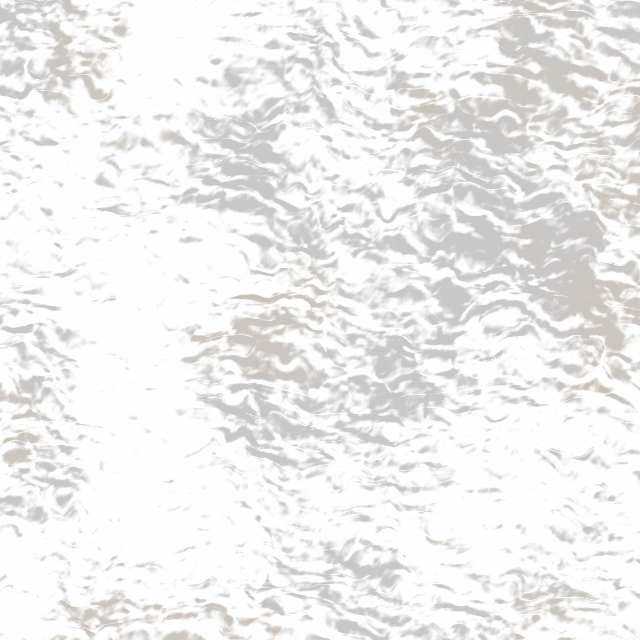
Give the GLSL for this texture, as a WebGL 1 fragment shader.

```glsl
precision highp float;

uniform vec2 u_resolution;

const vec3 PLASTER_WHITE = vec3(0.997, 0.997, 0.996);
const vec3 COOL_GREY = vec3(0.785, 0.785, 0.787);
const vec3 WARM_GREY = vec3(0.800, 0.776, 0.745);
const vec3 RUST = vec3(0.790, 0.690, 0.610);

float hash(vec2 p) {
  return fract(sin(dot(p, vec2(127.1, 311.7))) * 43758.5453);
}

float noise(vec2 p) {
  vec2 cell = floor(p);
  vec2 f = fract(p);
  vec2 w = f * f * (3.0 - 2.0 * f);
  float low = mix(hash(cell), hash(cell + vec2(1.0, 0.0)), w.x);
  float high = mix(hash(cell + vec2(0.0, 1.0)), hash(cell + 1.0), w.x);
  return mix(low, high, w.y);
}

// Fractal noise, normalised to 0..1
float fbm(vec2 p) {
  float sum = 0.0;
  float amplitude = 0.5;
  for (int i = 0; i < 3; i++) {
    sum += amplitude * noise(p);
    p = mat2(1.96, 0.28, -0.28, 1.96) * p + 17.3;
    amplitude *= 0.5;
  }
  return sum / 0.875;
}

vec2 warp(vec2 p, float scale, float amount) {
  return p + amount * (vec2(noise(p * scale), noise(p * scale + 41.7)) - 0.5);
}

// Worn masonry: each block has its own tone, fading at its joints
float blocks(vec2 p, vec2 count) {
  vec2 grid = p * count;
  grid.x += 0.6 * hash(vec2(floor(grid.y), 5.0));
  vec2 toJoint = 0.5 - abs(fract(grid) - 0.5);
  float inside = smoothstep(0.0, 0.13, min(toJoint.x, toJoint.y));
  return (hash(floor(grid) + 9.0) - 0.5) * inside - 0.12 * (1.0 - inside);
}

// Difference of shifted noise, like light raking across a rough coat
float relief(vec2 p, vec2 shift) {
  return fbm(p) - fbm(p + shift);
}

// Thin band around the middle level of a noise field
float crack(vec2 p, float width) {
  return 1.0 - smoothstep(0.0, width, abs(noise(p) - 0.5));
}

void main() {
  vec2 p = gl_FragCoord.xy / u_resolution;
  vec2 rough = warp(warp(p, 9.0, 0.035), 38.0, 0.018);

  // Broad stains and blocks
  float stain = fbm(rough * vec2(4.0, 5.5) + 3.1) - 0.5;
  float masonry = blocks(rough, vec2(7.0, 6.0));

  // Flakes, sheared streaks and cracks
  float flakes = relief(rough * vec2(36.0, 66.0), vec2(0.25, 0.5));
  vec2 sheared = vec2(p.x - 0.55 * p.y, p.y + 0.2 * p.x);
  float streaks = fbm(sheared * vec2(120.0, 60.0)) - 0.5;
  float cracks = crack(rough * vec2(9.0, 42.0) + 23.0, 0.045);

  float wear = 1.05 * stain + 0.42 * masonry + 1.25 * flakes
             + 0.4 * streaks - 0.22 * cracks;
  float ink = smoothstep(-0.13, 0.31, wear);

  // Grey drifts from cool to warm, with a few rusty spots
  float warmth = smoothstep(0.42, 0.72, fbm(p * 6.0 + 71.0));
  float rust = smoothstep(0.74, 0.88, noise(rough * 13.0 + 55.0));
  vec3 grey = mix(COOL_GREY, WARM_GREY, warmth);
  grey = mix(grey, RUST, 0.3 * rust * warmth);

  gl_FragColor = vec4(mix(PLASTER_WHITE, grey, ink), 1.0);
}
```
